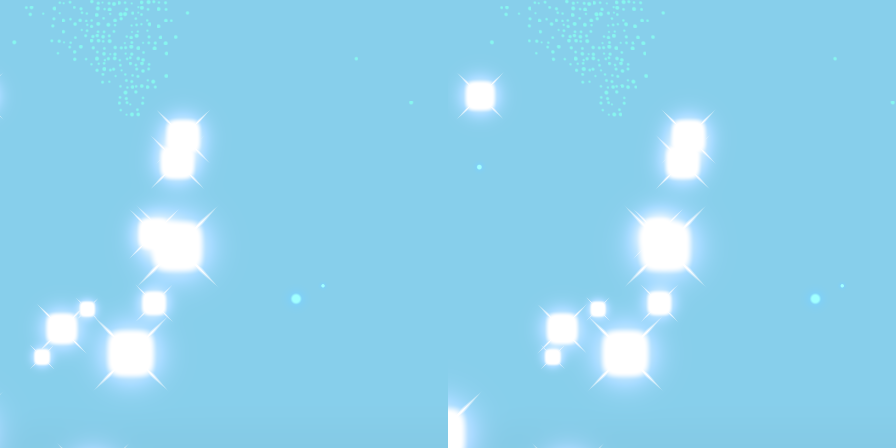
Reproduce this background procedurally as a Shadertoy shader.

```glsl
// A side-by-side stereo view of white cross stars, cyan orbs and a cone of dust on pale blue.
// Each half of the canvas is one eye; every object moves sideways by its own parallax.
// Stars are soft squares with tapered diagonal rays; dust is a jittered, hashed grid.

const vec3 SKY = vec3(0.53, 0.81, 0.92);
const vec3 GLOW = vec3(0.45, 0.18, 0.30);
const vec3 HALO = vec3(0.48, 0.82, 1.0);
const vec3 CYAN = vec3(0.53, 0.98, 0.94);

// Left-eye x, y, ray reach, parallax (units of canvas height)
const vec4 STARS[12] = vec4[12](
    vec4(-0.045, 0.786, 0.052, 0.117),
    vec4(0.409, 0.695, 0.060, 0.128),
    vec4(0.396, 0.638, 0.060, 0.128),
    vec4(0.396, 0.450, 0.090, 0.089),
    vec4(0.344, 0.478, 0.055, 0.125),
    vec4(0.344, 0.323, 0.042, 0.128),
    vec4(0.138, 0.266, 0.055, 0.117),
    vec4(0.195, 0.310, 0.026, 0.140),
    vec4(0.094, 0.203, 0.027, 0.140),
    vec4(0.292, 0.211, 0.083, 0.104),
    vec4(-0.089, 0.030, 0.095, 0.068),
    vec4(0.208, -0.070, 0.080, 0.060));

// Left-eye x, y, radius, parallax
const vec4 ORBS[3] = vec4[3](
    vec4(0.661, 0.333, 0.014, 0.159),
    vec4(0.721, 0.362, 0.005, 0.159),
    vec4(-0.080, 0.627, 0.007, 0.150));

vec3 hash32(vec2 p) {
    vec3 h = fract(p.xyx * vec3(0.1031, 0.1030, 0.0973));
    h += dot(h, h.yxz + 33.33);
    return fract((h.xxy + h.yzz) * h.zyx);
}

// Specks in a downward-pointing cone, thinning towards its sides
float dust(vec2 p, float pixel) {
    const float CELL = 0.0125;
    vec2 id = floor(p / CELL);
    vec2 centre = (id + 0.5) * CELL;
    vec3 rnd = hash32(id + 17.0);
    float depth = 1.0 - centre.y;
    float halfWidth = 0.25 * (1.0 - depth / 0.29);
    if (halfWidth <= 0.0) return 0.0;
    float side = abs(centre.x - 0.25 - 0.17 * depth) / halfWidth;
    float density = 0.65 * smoothstep(1.05, 0.2, side);
    vec2 offset = (rnd.xy - 0.5) * CELL * 0.5;
    float radius = mix(0.002, 0.0045, fract(rnd.x * 7.3 + rnd.y * 3.7));
    float speck = smoothstep(pixel, -pixel, length(p - centre - offset) - radius);
    return speck * step(rnd.z, density);
}

// x: white core and rays, y: surrounding glow
vec2 star(vec2 p, float reach, float pixel) {
    vec2 d = abs(p) / reach;
    float soft = pixel / reach;
    float square = pow(dot(d * d, d * d), 0.25);
    float core = smoothstep(0.70 + soft, 0.50, square);
    float along = 0.5 * (d.x + d.y);
    float across = 0.5 * abs(d.x - d.y);
    float ray = clamp((0.09 * (1.0 - along) - across) / (0.03 + 0.5 * soft) + 0.2, 0.0, 1.0);
    ray *= smoothstep(1.05, 0.9, along);
    return vec2(max(core, ray), exp(-1.8 * dot(d, d)));
}

void mainImage(out vec4 fragColor, in vec2 fragCoord) {
    vec2 p = fragCoord / iResolution.xy * vec2(2.0, 1.0);
    float pixel = 1.0 / iResolution.y;
    float eye = step(1.0, p.x);
    p.x -= eye;

    // Sky, slightly darker at the foot
    vec3 col = SKY * (1.0 - 0.02 * smoothstep(0.1, 0.0, p.y));

    // Dust cone, whose parallax grows downwards
    float dustShift = eye * (0.06 + 0.065 * (1.0 - p.y));
    col = mix(col, CYAN, 0.9 * dust(p - vec2(dustShift, 0.0), pixel));

    // Cyan orbs in blue halos
    for (int i = 0; i < 3; i++) {
        vec4 orb = ORBS[i];
        float r = length(p - orb.xy - vec2(eye * orb.w, 0.0)) / orb.z;
        col = mix(col, HALO, 0.8 * exp(-0.5 * r * r));
        col = mix(col, CYAN + vec3(0.1, 0.02, 0.06), smoothstep(1.0, 0.5, r));
    }

    // Stars: add up the glows, then lay the white shapes over them
    float white = 0.0;
    for (int i = 0; i < 12; i++) {
        vec4 s = STARS[i];
        vec2 light = star(p - s.xy - vec2(eye * s.w, 0.0), s.z, pixel);
        white = max(white, light.x);
        col += GLOW * light.y;
    }
    col = mix(min(col, 1.0), vec3(1.0), white);

    fragColor = vec4(col, 1.0);
}
```
